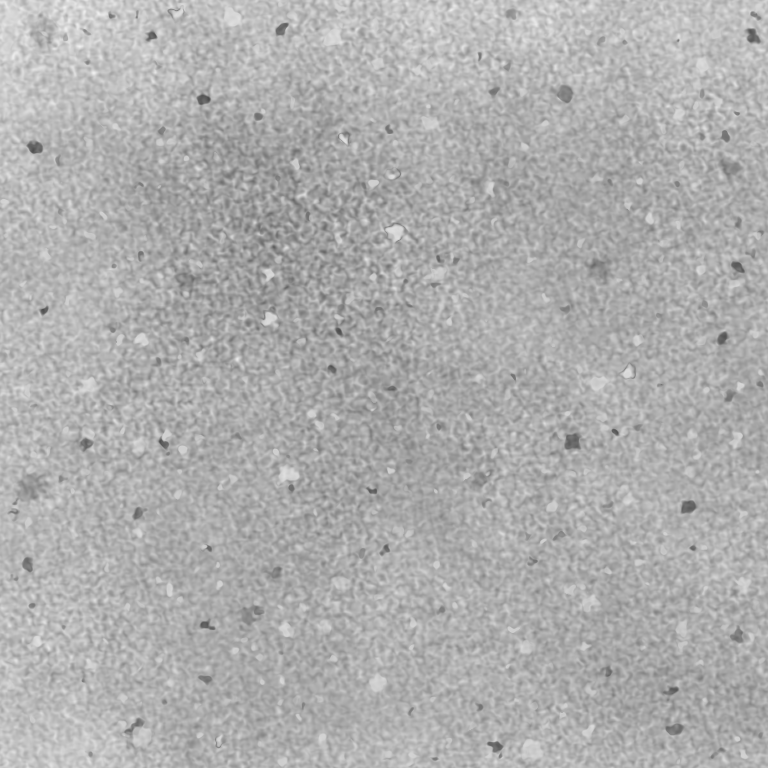
A Shadertoy shader for this texture:

```glsl
vec3 hash3(vec2 p) {
    vec3 q = fract(p.xyx * vec3(0.1031, 0.1030, 0.0973));
    q += dot(q, q.yxz + 33.33);
    return fract((q.xxy + q.yzz) * q.zyx);
}

float gradientNoise(vec2 p) {
    vec2 cell = floor(p), f = fract(p);
    vec2 blend = f * f * f * (f * (f * 6.0 - 15.0) + 10.0);
    float sum = 0.0;
    for (int k = 0; k < 4; k++) {
        vec2 corner = vec2(k & 1, k >> 1);
        vec2 slope = hash3(cell + corner).xy * 2.0 - 1.0;
        vec2 weight = mix(1.0 - blend, blend, corner);
        sum += weight.x * weight.y * dot(slope, f - corner);
    }
    return sum;
}

// Signed distance to a scattered fleck, and a random value for that fleck
vec2 flecks(vec2 p, float cells, float share, vec2 radii, float seed) {
    vec2 cell = floor(p * cells);
    vec3 place = hash3(cell + seed);
    vec3 trait = hash3(cell + seed + 71.7);
    if (trait.x > share) return vec2(1.0, 0.0);
    vec2 offset = p - (cell + 0.22 + 0.56 * place.xy) / cells;
    float angle = 6.283 * place.z;
    offset *= mat2(cos(angle), sin(angle), -sin(angle), cos(angle));
    offset.y *= 1.0 + 0.6 * trait.z;
    float radius = mix(radii.x, radii.y, trait.y * trait.y);
    return vec2(length(offset) - radius, fract(trait.z * 7.0 + place.x));
}

float cover(float d, float soft) {
    return 1.0 - smoothstep(-soft, soft, d);
}

void mainImage(out vec4 fragColor, in vec2 fragCoord) {
    vec2 uv = fragCoord / iResolution.y;

    // Broad shading: pale top and left, dusky middle
    float tone = 0.672 + 0.085 * smoothstep(0.72, 1.02, uv.y);
    tone += 0.07 * smoothstep(0.28, 0.0, uv.x) + 0.04 * smoothstep(0.1, 0.0, uv.y);
    vec2 dusk = (uv - vec2(0.37, 0.64)) / vec2(0.2, 0.27);
    tone -= 0.055 * exp(-dot(dusk, dusk));
    tone += 0.06 * gradientNoise(uv * 4.0 + 8.3);
    tone += 0.055 * gradientNoise(uv * 13.0 + 31.0);

    // Fine short grain, crisper in the dusky middle
    vec2 curl = vec2(gradientNoise(uv * 95.0 + 50.0), gradientNoise(uv * 95.0 + 190.0));
    vec2 g = uv + 0.003 * curl;
    vec2 slanted = vec2(g.x + 0.35 * g.y, g.y - 0.35 * g.x);
    float strength = 0.9 + 0.4 * exp(-dot(dusk, dusk)) + 0.5 * gradientNoise(uv * 5.0 + 60.0);
    float grain = 0.19 * gradientNoise(slanted * vec2(122.0, 98.0) + 11.0);
    grain += 0.15 * gradientNoise(g.yx * vec2(175.0, 150.0) + 400.0);
    grain += 0.06 * gradientNoise(uv * 46.0 + 700.0);
    grain *= strength;
    tone += grain;

    // Ragged outline shared by all flecks
    vec2 p = uv + 0.007 * curl;
    float ragged = 0.008 * gradientNoise(uv * 120.0 + 23.0);

    // Faint grey stains
    vec2 stain = flecks(p, 7.0, 0.12, vec2(0.012, 0.024), 300.0);
    tone -= 0.12 * cover(stain.x + 2.0 * ragged, 0.006);

    // Dark pits
    vec2 pit = flecks(p, 13.0, 0.24, vec2(0.005, 0.012), 20.0);
    vec2 speck = flecks(p, 31.0, 0.11, vec2(0.0028, 0.006), 90.0);
    float pitTone = 0.33 + 0.16 * pit.y + 0.7 * grain;
    tone = mix(tone, pitTone, 0.9 * cover(pit.x + ragged, 0.003));
    tone = mix(tone, 0.4, (0.4 + 0.45 * speck.y) * cover(speck.x + ragged, 0.0025));

    // Pale chips, a few with a broken dark rim
    vec2 chip = flecks(p, 15.0, 0.36, vec2(0.005, 0.014), 150.0);
    vec2 crumb = flecks(p, 40.0, 0.2, vec2(0.003, 0.0065), 220.0);
    float rim = cover(abs(chip.x + ragged - 0.0035) - 0.001, 0.002);
    rim *= smoothstep(-0.3, 0.2, gradientNoise(uv * 60.0));
    tone = mix(tone, 0.42, 0.8 * rim * step(0.85, chip.y));
    float chipTone = 0.84 + 0.03 * chip.y + 0.2 * grain;
    tone = mix(tone, chipTone, (0.55 + 0.4 * chip.y) * cover(chip.x + ragged, 0.003));
    tone = mix(tone, 0.84, (0.4 + 0.5 * crumb.y) * cover(crumb.x + ragged, 0.0025));

    fragColor = vec4(vec3(clamp(tone, 0.0, 1.0)), 1.0);
}
```
